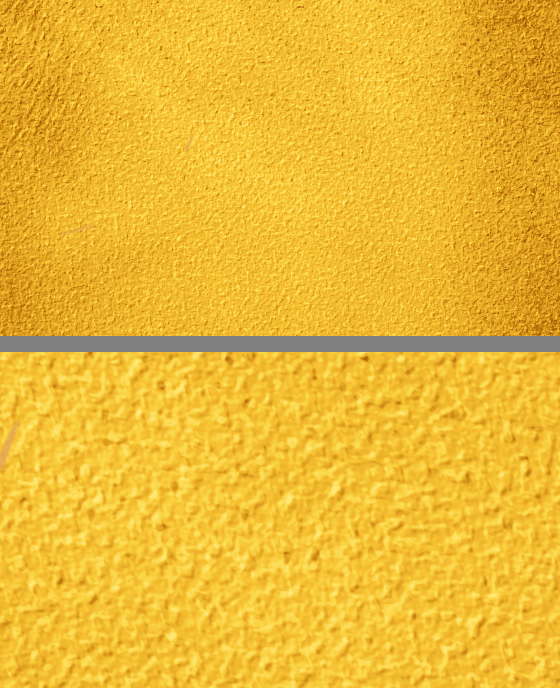
Top: the whole. Bottom: its middle third, enlarged.
A Shadertoy shader for this texture:

```glsl
// Golden plaster wall: raking light on fine flakes, brushed left side, cracked right side.

const vec3 UMBER  = vec3(0.62, 0.36, 0.03);
const vec3 BRONZE = vec3(0.76, 0.48, 0.05);
const vec3 OCHRE  = vec3(0.85, 0.60, 0.11);
const vec3 AMBER  = vec3(0.92, 0.69, 0.16);
const vec3 GOLD   = vec3(0.96, 0.75, 0.19);
const vec3 YELLOW = vec3(0.98, 0.83, 0.27);
const vec3 CREAM  = vec3(1.00, 0.91, 0.47);
const vec3 BARE   = vec3(0.88, 0.62, 0.34);

// Random gradient for a lattice cell
vec2 cellGradient(vec2 cell) {
    uvec2 q = uvec2(ivec2(cell) + 4096);
    uint h = q.x * 1597334677u ^ q.y * 3812015801u;
    h = (h ^ (h >> 15)) * 2246822519u;
    h ^= h >> 13;
    float angle = float(h & 65535u) / 65536.0 * 6.28318;
    return vec2(cos(angle), sin(angle));
}

float gradientNoise(vec2 p) {
    vec2 i = floor(p), f = p - i;
    vec2 u = f * f * f * (f * (f * 6.0 - 15.0) + 10.0);
    vec2 e = vec2(1.0, 0.0);
    float a = dot(cellGradient(i), f);
    float b = dot(cellGradient(i + e.xy), f - e.xy);
    float c = dot(cellGradient(i + e.yx), f - e.yx);
    float d = dot(cellGradient(i + e.xx), f - e.xx);
    return mix(mix(a, b, u.x), mix(c, d, u.x), u.y);
}

float fbm(vec2 p, int octaves) {
    float sum = 0.0, amp = 1.0;
    for (int i = 0; i < octaves; i++) {
        sum += amp * gradientNoise(p);
        p = mat2(1.6, 1.2, -1.2, 1.6) * p + 17.3;
        amp *= 0.5;
    }
    return sum;
}

// Noise drawn out along a direction, as left by a brush
float brushNoise(vec2 p, vec2 along, float across, float stretch) {
    vec2 q = vec2(dot(p, vec2(along.y, -along.x)), dot(p, along));
    return gradientNoise(q * vec2(across, across / stretch));
}

// Surface height: steep-sided flakes, diagonal strokes and faint upright strokes
float surfaceHeight(vec2 p, float diagonal, float upright) {
    vec2 q = mat2(0.8, 0.6, -0.6, 0.8) * p;
    float flakes = smoothstep(0.0, 0.32, fbm(q * 64.0, 2));
    float grit = fbm(q * 100.0 + 40.0, 2);
    vec2 bent = p + 0.012 * vec2(gradientNoise(p * 16.0), 0.0);
    float strokes = smoothstep(-0.1, 0.4, brushNoise(bent, normalize(vec2(0.45, 0.9)), 58.0, 3.6));
    float combed = brushNoise(bent, vec2(0.0, 1.0), 60.0, 4.0);
    return 0.5 * flakes + 0.55 * grit + 0.75 * strokes * diagonal + 0.5 * combed * upright;
}

// Thin broken lines along the zero level of warped noise
float cracks(vec2 p, float scale, float width) {
    vec2 warp = vec2(gradientNoise(p * scale * 2.0), gradientNoise(p * scale * 2.0 + 31.7));
    float level = abs(gradientNoise(p * scale + 0.8 * warp));
    float gaps = smoothstep(-0.15, 0.15, gradientNoise(p * scale * 0.7 + 9.1));
    return (1.0 - smoothstep(0.0, width, level)) * gaps;
}

// Tapered scratch between two points
float scratch(vec2 p, vec2 a, vec2 b, float radius) {
    vec2 ab = b - a;
    float t = clamp(dot(p - a, ab) / dot(ab, ab), 0.0, 1.0);
    float d = length(p - a - ab * t) - radius * (1.0 - 0.7 * t);
    return 1.0 - smoothstep(-0.001, 0.003, d);
}

// Tone 0..1 spans bronze to yellow; beyond lie umber and cream
vec3 goldRamp(float tone) {
    float s = tone * 4.0;
    vec3 c = mix(UMBER, BRONZE, clamp(s * 0.7 + 1.0, 0.0, 1.0));
    c = mix(c, OCHRE, clamp(s, 0.0, 1.0));
    c = mix(c, AMBER, clamp(s - 1.0, 0.0, 1.0));
    c = mix(c, GOLD, clamp(s - 2.0, 0.0, 1.0));
    c = mix(c, YELLOW, clamp(s - 3.0, 0.0, 1.0));
    return mix(c, CREAM, clamp((s - 4.0) * 0.45, 0.0, 1.0));
}

void mainImage(out vec4 fragColor, in vec2 fragCoord) {
    vec2 uv = fragCoord / iResolution.xy;
    vec2 p = fragCoord / iResolution.y;
    float cloud = fbm(p * 3.0 + 5.0, 4);

    // Regions of the wall
    float left = 1.0 - smoothstep(-0.02, 0.3, uv.x + 0.06 * cloud);
    float right = smoothstep(0.7, 0.98, uv.x + 0.1 * cloud);
    float diagonal = smoothstep(0.35, 0.7, uv.y) * (1.0 - smoothstep(0.1, 0.24, uv.x));
    float upright = (1.0 - smoothstep(0.3, 0.6, uv.y)) * (1.0 - smoothstep(0.1, 0.5, uv.x));

    // Raking light from the upper left
    vec2 toLight = vec2(-0.0017, 0.0015);
    float relief = surfaceHeight(p + toLight, diagonal, upright)
                 - surfaceHeight(p - toLight, diagonal, upright);

    // Broad shading with a few wide trowel marks
    float tone = 0.79 + 0.16 * cloud - 0.42 * left - 0.42 * right;
    tone -= 0.16 * right * smoothstep(0.55, 1.0, uv.y) + 0.1 * (1.0 - smoothstep(0.0, 0.4, uv.y));
    tone += 0.16 * brushNoise(p, normalize(vec2(0.75, -0.65)), 16.0, 4.0) * smoothstep(0.4, 0.8, uv.y);

    // Grain, bright flecks, dark pits and cracks
    tone -= relief * 0.72;
    tone += 0.34 * smoothstep(0.18, 0.42, fbm(p * 74.0 + 23.0, 2)) - 0.05;
    float pits = smoothstep(0.3, 0.48, gradientNoise(p * 72.0 + 70.0));
    tone -= 0.48 * pits * mix(0.35, 1.0, smoothstep(0.25, 0.75, uv.y + 0.2 * cloud));
    tone -= 0.4 * right * cracks(p, 30.0, 0.13);

    // Bare scratches
    float bare = scratch(p, vec2(0.555, 0.555), vec2(0.572, 0.595), 0.004);
    bare += 0.5 * scratch(p, vec2(0.27, 0.325), vec2(0.18, 0.305), 0.007);
    fragColor = vec4(mix(goldRamp(tone), BARE, 0.7 * min(bare, 1.0)), 1.0);
}
```
